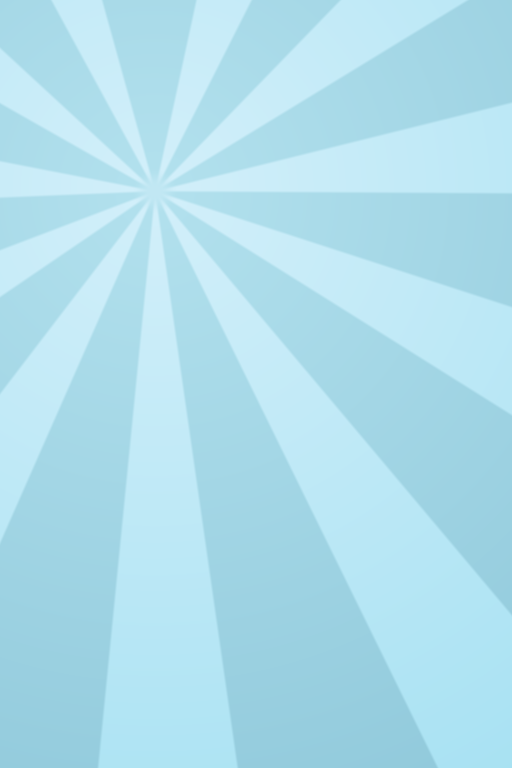
Write a Shadertoy shader that draws this background.

```glsl
// Pale blue sunburst: eleven light rays fan out from an off-centre hub.
// Rays come from repeating the polar angle; both tones deepen with
// distance from the hub, and ray edges are softened by true distance.

#define HUB vec2(0.303, 0.751)   // hub position, fraction of the canvas
#define RAY_COUNT 11.0
#define RAY_STEP 31.85           // degrees between neighbouring rays
#define FIRST_RAY 112.0          // direction of the first ray, degrees
#define HALF_WIDTH 6.5           // half angle of the first ray, degrees
#define WIDTH_GROWTH 0.08        // added half angle per ray
#define EDGE_SOFTNESS 0.0022     // in canvas heights
#define FADE_RADIUS 0.88         // distance at which the tones are deepest

const vec3 RAY_NEAR = vec3(0.825, 0.938, 0.980);
const vec3 RAY_FAR  = vec3(0.660, 0.885, 0.950);
const vec3 GAP_NEAR = vec3(0.700, 0.882, 0.932);
const vec3 GAP_FAR  = vec3(0.565, 0.788, 0.858);

// Signed distance to the nearest ray edge, positive inside a ray
float rayDistance(vec2 p) {
    float halfStep = 0.5 * RAY_STEP;
    float angle = degrees(atan(p.y, p.x)) - FIRST_RAY;
    angle = mod(angle + halfStep, 360.0) - halfStep;
    float index = min(floor(angle / RAY_STEP + 0.5), RAY_COUNT - 1.0);
    float offAxis = abs(angle - index * RAY_STEP);
    float halfWidth = HALF_WIDTH + WIDTH_GROWTH * index;
    return length(p) * sin(radians(halfWidth - offAxis));
}

void mainImage(out vec4 fragColor, in vec2 fragCoord) {
    vec2 p = (fragCoord - HUB * iResolution.xy) / iResolution.y;
    float radius = length(p);

    // Radial deepening of both tones
    float fade = clamp(radius / FADE_RADIUS, 0.0, 1.0);
    vec3 rayColor = mix(RAY_NEAR, RAY_FAR, fade);
    vec3 gapColor = mix(GAP_NEAR, GAP_FAR, fade);

    // Soft ray edges, never thinner than a pixel
    float softness = max(EDGE_SOFTNESS, 0.75 / iResolution.y);
    float ray = smoothstep(-softness, softness, rayDistance(p));

    // Rays melt together at the hub
    float melt = 1.0 - smoothstep(0.006, 0.03, radius);
    ray = mix(ray, 0.45, melt);

    fragColor = vec4(mix(gapColor, rayColor, ray), 1.0);
}
```
